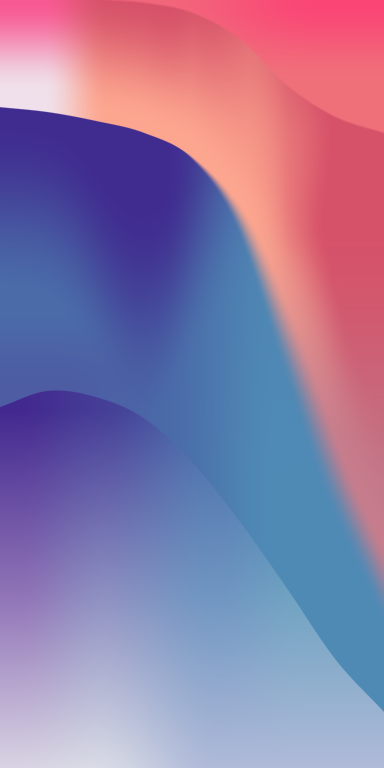
This background is drawn by a WebGL 2 fragment shader. Its source:

```glsl
#version 300 es
precision highp float;
// Layered flowing waves: coral and peach above, indigo and teal below, fading to pale lilac.

uniform vec2 u_resolution;
out vec4 fragColor;

// Wave crests: depth below the top edge at nine even steps across, in canvas widths.
const float CORAL_CREST[9] = float[9](-.036, -.021, -.003, .007, .033, .102, .224, .305, .346);
const float BLUE_CREST[9] = float[9](.279, .292, .315, .346, .411, .573, .896, 1.242, 1.523);
const float LILAC_CREST[9] = float[9](1.060, 1.018, 1.034, 1.089, 1.203, 1.359, 1.536, 1.719, 1.854);

const vec3 RED = vec3(.84, .32, .41);
const vec3 MAUVE = vec3(.75, .46, .53);
const vec3 PEACH = vec3(.99, .65, .56);
const vec3 INDIGO = vec3(.25, .17, .56);
const vec3 STEEL = vec3(.29, .42, .66);
const vec3 TEAL = vec3(.31, .54, .71);

// Smooth Catmull-Rom curve through the crest heights.
float crestDepth(float crest[9], float x) {
  float s = clamp(x, 0.0, 1.0) * 8.0;
  int i = min(int(s), 7);
  float f = s - float(i);
  float b = crest[i];
  float c = crest[i + 1];
  float a = i > 0 ? crest[i - 1] : 2.0 * b - c;
  float d = i < 7 ? crest[i + 2] : 2.0 * c - b;
  return b + 0.5 * f * (c - a + f * (2.0 * a - 5.0 * b + 4.0 * c - d
       + f * (3.0 * (b - c) + d - a)));
}

// Approximate signed distance to a crest, positive below it.
float crestDistance(float crest[9], vec2 p) {
  const float e = 0.01;
  float lo = max(p.x - e, 0.0);
  float hi = min(p.x + e, 1.0);
  float slope = (crestDepth(crest, hi) - crestDepth(crest, lo)) / (hi - lo);
  return (p.y - crestDepth(crest, p.x)) / sqrt(1.0 + slope * slope);
}

float coverage(float dist, float softness) {
  float w = max(softness, 0.8 / u_resolution.x);
  return smoothstep(-w, w, dist);
}

// Three-stop vertical gradient for one column of the lowest wave.
vec3 column(vec3 top, vec3 middle, vec3 bottom, float y) {
  vec3 upper = mix(top, middle, clamp((y - 1.07) / 0.49, 0.0, 1.0));
  return mix(upper, bottom, clamp((y - 1.56) / 0.44, 0.0, 1.0));
}

vec3 skyColor(vec2 p) {
  vec3 top = mix(vec3(.95, .40, .48), vec3(.98, .27, .46), smoothstep(.4, .85, p.x));
  return mix(top, vec3(.94, .44, .48), smoothstep(0.0, .22, p.y));
}

vec3 coralColor(vec2 p, float blueDist) {
  vec3 base = mix(RED, MAUVE, smoothstep(.55, 1.4, p.y));
  // Warm glow hugging the blue crest, narrower as it descends
  float reach = mix(.33, .19, smoothstep(.3, .65, p.y));
  vec3 glow = mix(PEACH, vec3(.78, .49, .55), smoothstep(.5, 1.2, p.y));
  vec3 color = mix(base, glow, 1.0 - smoothstep(.02, reach, -blueDist));
  // Pale light in the left corner
  vec3 light = mix(vec3(.97, .35, .57), vec3(.94, .88, .92), smoothstep(0.0, .24, p.y));
  return mix(color, light, 1.0 - smoothstep(.11, .28, p.x));
}

vec3 blueColor(vec2 p) {
  float shade = exp(-pow((p.x - .37) / .15, 2.0));
  float start = .3 + .22 * shade;
  float end = .78 + .35 * shade;
  vec3 color = mix(INDIGO, STEEL, smoothstep(start, end, p.y));
  float violet = smoothstep(.78, 1.02, p.y) * (1.0 - smoothstep(.15, .5, p.x));
  color = mix(color, vec3(.31, .33, .63), .65 * violet);
  return mix(color, TEAL, smoothstep(.42, .72, p.x) * mix(.9, 1.0, smoothstep(.7, 1.3, p.y)));
}

vec3 lilacColor(vec2 p) {
  vec3 violet = column(vec3(.26, .16, .56), vec3(.57, .46, .72), vec3(.85, .83, .89), p.y);
  vec3 silver = column(vec3(.27, .24, .59), vec3(.56, .57, .76), vec3(.85, .86, .90), p.y);
  vec3 azure = column(vec3(.28, .42, .66), vec3(.44, .59, .76), vec3(.69, .73, .85), p.y);
  vec3 aqua = column(vec3(.20, .50, .68), vec3(.44, .64, .76), vec3(.69, .73, .85), p.y);
  vec3 color = mix(violet, silver, smoothstep(.04, .28, p.x));
  color = mix(color, azure, smoothstep(.24, .57, p.x));
  return mix(color, aqua, smoothstep(.55, .8, p.x));
}

void main() {
  // Width spans 0..1, depth runs 0..2 from the top
  vec2 uv = gl_FragCoord.xy / u_resolution;
  vec2 p = vec2(uv.x, 2.0 * (1.0 - uv.y));

  float coralDist = crestDistance(CORAL_CREST, p);
  float blueDist = crestDistance(BLUE_CREST, p);
  float lilacDist = crestDistance(LILAC_CREST, p);

  // Stack the waves from back to front; the blue crest blurs to the right
  vec3 color = skyColor(p);
  color = mix(color, coralColor(p, blueDist), coverage(coralDist, .004));
  color = mix(color, blueColor(p), coverage(blueDist, .045 * smoothstep(.42, .85, p.x)));
  color = mix(color, lilacColor(p), coverage(lilacDist, 0.0));
  fragColor = vec4(color, 1.0);
}
```
